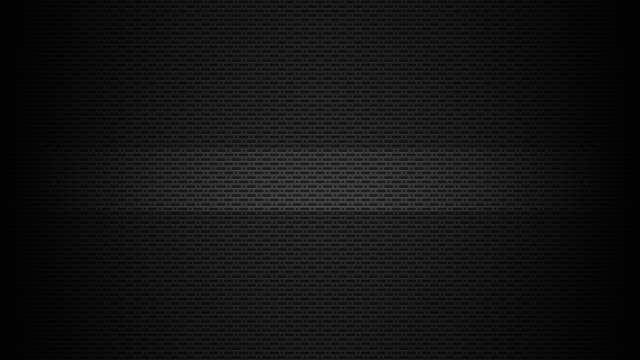
This pattern is drawn by a Shadertoy shader. Its source:

```glsl
// Dark perforated metal: staggered rows of slots and round holes, each with a lit lower lip.
// Holes are capsule distances in a repeated cell; a periodic falloff darkens the borders
// and a sharp-edged horizontal band brightens the middle.
#define COLUMNS 42.0
#define ROWS 80.0
#define HOLE_RADIUS 0.28
#define SLOT_HALF 0.76
#define LIP_SHIFT 0.15
#define HOLE_SHADE 0.52
#define LIP_GAIN 0.42
#define FACE_LIGHT 0.155
#define BAND_LIGHT 0.085
#define BAND_BOTTOM 0.414
#define BAND_TOP 0.587

const float TAU = 6.2831853;

// Distance to a horizontal capsule, in row heights
float capsule(vec2 p, float halfLength) {
    p.x -= clamp(p.x, -halfLength, halfLength);
    return length(p) - HOLE_RADIUS;
}

// One slot at the cell centre and one round hole halfway to the next slot
float holeDistance(vec2 p, float period) {
    float slot = capsule(p, SLOT_HALF);
    float roundHole = capsule(vec2(abs(p.x) - 0.5 * period, p.y), 0.0);
    return min(slot, roundHole);
}

float coverage(float d, float blur) {
    return 1.0 - smoothstep(-blur, blur, d);
}

// Light on the plate; it repeats smoothly across the canvas borders
float plateLight(vec2 uv) {
    vec2 rise = 0.5 - 0.5 * cos(TAU * uv);
    float across = pow(rise.x, 0.62);
    float light = 0.006 + FACE_LIGHT * across * mix(0.66, 1.0, rise.y);

    // Brighter central band, strongest toward its lower edge
    float edge = 0.6 / iResolution.y;
    float band = smoothstep(BAND_BOTTOM - edge, BAND_BOTTOM + edge, uv.y)
               - smoothstep(BAND_TOP - edge, BAND_TOP + edge, uv.y);
    float ramp = mix(1.0, 0.65, (uv.y - BAND_BOTTOM) / (BAND_TOP - BAND_BOTTOM));
    return light + BAND_LIGHT * band * ramp * mix(across, across * across, 0.4);
}

void mainImage(out vec4 fragColor, in vec2 fragCoord) {
    vec2 uv = fragCoord / iResolution.xy;
    float period = iResolution.x / iResolution.y * ROWS / COLUMNS;
    float blur = 0.6 * ROWS / iResolution.y;

    // Staggered cells, measured in row heights
    vec2 cell = uv * vec2(COLUMNS, ROWS);
    cell.x += 0.5 * mod(floor(cell.y), 2.0);
    vec2 p = (fract(cell) - 0.5) * vec2(period, 1.0);

    // Recess, its lit lower lip and the shadow under its upper edge
    float hole = coverage(holeDistance(p, period), blur);
    float lowered = coverage(holeDistance(p + vec2(0.0, LIP_SHIFT), period), blur);
    float lip = lowered * (1.0 - hole);
    float shadow = hole * (1.0 - lowered);

    float relief = mix(1.0, HOLE_SHADE, hole) + LIP_GAIN * lip - 0.2 * shadow;
    fragColor = vec4(vec3(plateLight(uv) * relief), 1.0);
}
```
